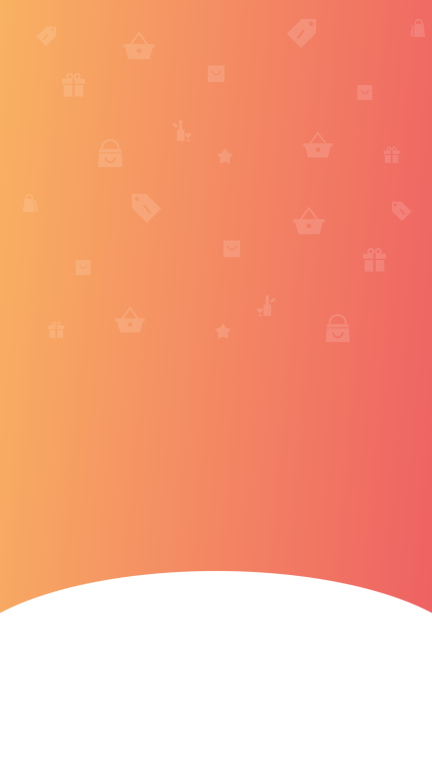
Reproduce this background procedurally as a Shadertoy shader.

```glsl
// Warm orange-to-coral gradient with faint shopping icons above a white curved hill.

// Lengths are in canvas heights; the origin is at the lower left.
const vec3 AMBER = vec3(0.975, 0.695, 0.385);
const vec3 CORAL = vec3(0.935, 0.385, 0.390);
const vec3 WHITE = vec3(1.0);
const float GRADIENT_SLANT = 0.09;
const float GRADIENT_LENGTH = 0.63;
const float ICON_OPACITY = 0.14;
const vec2 HILL_CENTER = vec2(0.2813, 0.1265);
const vec2 HILL_RADII = vec2(0.345, 0.130);
const vec2 MIRROR_SHIFT = vec2(0.5833, 0.2279);

// Icon spots: x, y, half size. Two each of tag, basket, gift and box, then singles.
const int ICON_COUNT = 12;
const vec3 SPOTS[ICON_COUNT] = vec3[](
    vec3(0.0605, 0.953, 0.0130), vec3(0.393, 0.957, 0.0195),
    vec3(0.181, 0.940, 0.0208), vec3(0.414, 0.811, 0.0195),
    vec3(0.0957, 0.889, 0.0150), vec3(0.510, 0.798, 0.0104),
    vec3(0.2815, 0.904, 0.0111), vec3(0.475, 0.8795, 0.0099),
    vec3(0.1435, 0.7995, 0.0182), vec3(0.237, 0.829, 0.0137),
    vec3(0.293, 0.796, 0.0109), vec3(0.544, 0.9635, 0.0130));

// Basic distance functions
float box(vec2 p, vec2 halfSize) {
    vec2 d = abs(p) - halfSize;
    return length(max(d, 0.0)) + min(max(d.x, d.y), 0.0);
}

float disc(vec2 p, float r) { return length(p) - r; }

float ring(vec2 p, float r, float width) { return abs(length(p) - r) - width; }

float segment(vec2 p, vec2 a, vec2 b, float width) {
    vec2 ab = b - a;
    return length(p - a - ab * clamp(dot(p - a, ab) / dot(ab, ab), 0.0, 1.0)) - width;
}

// Upright slab whose half width changes linearly with height
float taper(vec2 p, float bottom, float top, float wBottom, float wTop) {
    float w = mix(wBottom, wTop, (p.y - bottom) / (top - bottom));
    return max(abs(p.x) - w, max(bottom - p.y, p.y - top));
}

float smile(vec2 p, float r) { return max(ring(p, r, 0.07), p.y); }

// Icons, each drawn within about one unit of its center
float tag(vec2 p) {
    float body = max(max(p.x, p.y) - 0.95, max(abs(p.x - p.y) - 0.95, -p.x - p.y - 1.05));
    float slot = segment(p, vec2(-0.25, -0.3), vec2(0.1, 0.15), 0.07);
    return max(body, -min(disc(p - 0.62, 0.14), slot));
}

float basket(vec2 p) {
    vec2 q = vec2(abs(p.x), p.y);
    float handle = segment(q, vec2(0.0, 0.82), vec2(0.52, 0.1), 0.06);
    float rim = box(p - vec2(0.0, 0.02), vec2(0.98, 0.10));
    float body = taper(p, -0.82, 0.0, 0.66, 0.88);
    return min(handle, max(min(rim, body), -disc(p + vec2(0.0, 0.3), 0.15)));
}

float gift(vec2 p) {
    vec2 q = vec2(abs(p.x), p.y);
    float lid = box(p - vec2(0.0, 0.35), vec2(1.0, 0.22));
    float body = box(p + vec2(0.0, 0.48), vec2(0.85, 0.50));
    float bow = ring(q - vec2(0.32, 0.76), 0.22, 0.08);
    return min(max(min(lid, body), 0.11 - q.x), bow);
}

float parcel(vec2 p) {
    return max(box(p, vec2(0.9)) - 0.08, -smile(p - vec2(0.0, 0.35), 0.45));
}

float handbag(vec2 p) {
    float body = taper(p, -0.93, 0.35, 0.86, 0.78);
    float band = box(p - vec2(0.0, 0.08), vec2(1.0, 0.035));
    float handle = max(ring(p - vec2(0.0, 0.42), 0.58, 0.07), 0.3 - p.y);
    return min(max(body, -min(band, smile(p + vec2(0.0, 0.25), 0.34))), handle);
}

float bottle(vec2 p) {
    vec2 b = p + vec2(0.13, 0.0), g = p - vec2(0.57, 0.0);
    float body = min(box(b + vec2(0.0, 0.37), vec2(0.27, 0.45)) - 0.09,
                     box(b - vec2(0.0, 0.5), vec2(0.15, 0.55)));
    float glass = max(disc(g + vec2(0.0, 0.3), 0.28), g.y + 0.2);
    glass = min(glass, box(g + vec2(0.0, 0.7), vec2(0.05, 0.2)));
    glass = min(glass, box(g + vec2(0.0, 0.88), vec2(0.22, 0.05)));
    return min(min(body, glass), segment(p, vec2(-0.75, 0.65), vec2(-0.55, 0.5), 0.14));
}

float star(vec2 p) {
    const float SECTOR = 6.2831853 / 5.0;
    float a = abs(mod(atan(p.x, p.y) + 0.5 * SECTOR, SECTOR) - 0.5 * SECTOR);
    vec2 q = length(p) * vec2(sin(a), cos(a));
    vec2 side = normalize(vec2(0.52, 0.34));
    return dot(q - vec2(0.0, 0.92), side) - 0.05;
}

float shoppingBag(vec2 p) {
    float front = taper(p - vec2(0.12, 0.0), -0.9, 0.42, 0.62, 0.45);
    float back = taper(p + vec2(0.3, 0.0), -0.8, 0.3, 0.45, 0.25);
    float fold = segment(p, vec2(-0.5, -0.85), vec2(-0.34, 0.42), 0.05);
    float handle = max(ring(p - vec2(0.1, 0.5), 0.34, 0.07), 0.4 - p.y);
    return min(max(min(front, back), -fold), handle);
}

float icon(int kind, vec2 p) {
    if (kind == 0) return tag(p);
    if (kind == 1) return basket(p);
    if (kind == 2) return gift(p);
    if (kind == 3) return parcel(p);
    if (kind == 4) return handbag(p);
    if (kind == 5) return bottle(p);
    return kind == 6 ? star(p) : shoppingBag(p);
}

void mainImage(out vec4 fragColor, in vec2 fragCoord) {
    vec2 p = fragCoord / iResolution.y;
    float soft = 0.7 / iResolution.y;

    // Slanted gradient
    float t = (p.x + GRADIENT_SLANT * (1.0 - p.y)) / GRADIENT_LENGTH;
    vec3 color = mix(AMBER, CORAL, clamp(t, 0.0, 1.0));

    // Icon group, repeated lower down in mirror image
    vec2 mirrored = vec2(MIRROR_SHIFT.x - p.x, p.y + MIRROR_SHIFT.y);
    float d = 1.0;
    for (int i = 0; i < ICON_COUNT; i++) {
        vec3 spot = SPOTS[i];
        int kind = i < 8 ? i / 2 : i - 4;
        d = min(d, spot.z * icon(kind, (p - spot.xy) / spot.z));
        d = min(d, spot.z * icon(kind, (mirrored - spot.xy) / spot.z));
    }
    color = mix(color, WHITE, ICON_OPACITY * smoothstep(soft, -soft, d));

    // White hill: elliptical crest, solid below its center
    vec2 r = p - HILL_CENTER;
    r.y = max(r.y, 0.0);
    float hill = (length(r / HILL_RADII) - 1.0) * HILL_RADII.y;
    color = mix(color, WHITE, smoothstep(soft, -soft, hill));

    fragColor = vec4(color, 1.0);
}
```
